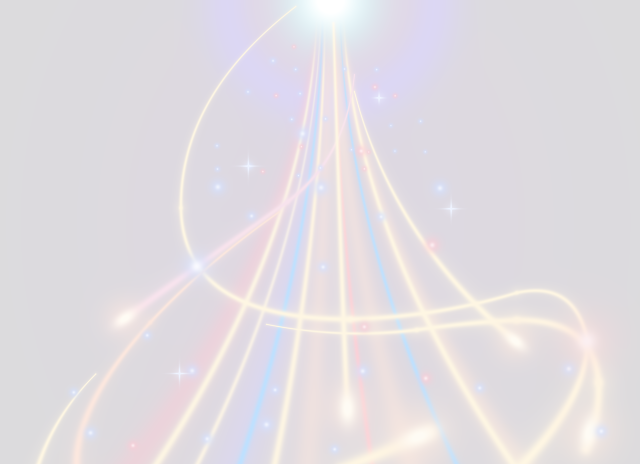
This background is drawn by a Shadertoy shader. Its source:

```glsl
// Pale festive light: a halo at the top spills a fan of tinted rays,
// crossed by looping ribbons with comet heads and scattered sparkles.
// Rays are power curves, ribbons are Bezier arcs, dots are cellular noise.
const vec3 GREY = vec3(.862, .86, .864), LILAC = vec3(.868, .847, .886);
const vec3 CREAM = vec3(.995, .965, .89), PEACH = vec3(.985, .905, .87);
const vec3 PINK = vec3(.98, .8, .84), BLUE = vec3(.74, .88, 1);
const vec3 VIOLET = vec3(.86, .84, .975), MAUVE = vec3(.89, .83, .89);
const vec3 CYAN = vec3(.86, .97, .985), ROSE = vec3(.97, .89, .93);
const vec3 ICE = vec3(.83, .88, 1), WHITE = vec3(1);
const vec2 SOURCE = vec2(.711, 1);  // heart of the halo
const float RAY_BEND = 1.9;         // how sharply the rays flare
const float RIBBON_GLOW = .2;       // strength of the ribbon haze
// Rays: start x, spread at the bottom, width, tint index
const vec4 RAYS[12] = vec4[12](
    vec4(.683, -.395, .034, 1), vec4(.682, -.345, .009, 0), vec4(.69, -.265, .006, 0),
    vec4(.694, -.19, .048, 3), vec4(.694, -.178, .007, 2), vec4(.699, -.108, .009, 0),
    vec4(.706, -.045, .028, 4), vec4(.72, .08, .006, 1), vec4(.722, .16, .028, 4),
    vec4(.731, .25, .006, 2), vec4(.738, .38, .026, 4), vec4(.738, .365, .009, 0));
const vec3 RAY_TINTS[5] = vec3[5](CREAM, PINK, BLUE, VIOLET, PEACH);
// Comet heads: centre, heading, length
const vec4 HEADS[5] = vec4[5](vec4(.269, .314, .62, .03), vec4(1.108, .265, -.68, .03),
    vec4(.9, .059, .37, .045), vec4(1.267, .068, 1.32, .042), vec4(.747, .12, 1.6, .04));
// Crossed stars: centre, arm length
const vec3 STARS[4] = vec3[4](vec3(.534, .642, .02), vec3(.97, .55, .02),
    vec3(.386, .195, .02), vec3(.815, .789, .011));

vec3 col, penTint;
vec2 p, pen;
float penWidth;

float bell(float d, float width) { return exp(-d * d / (width * width)); }
void glaze(vec3 tint, float amount) { col = mix(col, tint, clamp(amount, 0., 1.)); }
vec2 hash2(vec2 v) {
    vec3 q = fract(v.xyx * vec3(.1031, .103, .0973));
    q += dot(q, q.yzx + 33.33);
    return fract((q.xx + q.yz) * q.zy);
}
void moveTo(float x, float y, float width, vec3 tint) {
    pen = vec2(x, y); penWidth = width; penTint = tint;
}
// Soft Bezier ribbon from the pen, bent by b, ending at c
void curveTo(float bx, float by, float cx, float cy, float width) {
    vec2 b = vec2(bx, by), c = vec2(cx, cy), u = 2. * (b - pen), v = pen - 2. * b + c;
    float t = 0., best = 1e5;
    for (int i = 0; i <= 8; i++) {
        float s = float(i) / 8., d = length(pen + s * (u + s * v) - p);
        if (d < best) { best = d; t = s; }
    }
    for (int i = 0; i < 4; i++) {
        vec2 slope = u + 2. * t * v;
        t = clamp(t - dot(pen + t * (u + t * v) - p, slope) / dot(slope, slope), 0., 1.);
    }
    float d = length(pen + t * (u + t * v) - p);
    float w = max(mix(penWidth, width, t), .7 / iResolution.y);
    glaze(penTint, .8 * bell(d, w) + RIBBON_GLOW * bell(d, 3.5 * w));
    pen = c; penWidth = width;
}
// One glowing dot per cell, kept inside a cone under the halo
void sparkles(float cell, float top, float bottom) {
    vec2 id = floor(p / cell), r = hash2(id + 3.), k = hash2(id + 60.);
    vec2 centre = (id + .2 + .6 * r) * cell;
    float on = step(abs(centre.x - SOURCE.x), .68 - .62 * centre.y)
             * step(.42, k.x) * step(bottom, centre.y) * step(centre.y, top);
    float d = length(p - centre), size = cell * mix(.05, .085, r.y);
    glaze(k.y > .78 ? PINK : ICE, on * .75 * bell(d, size * 1.6));
    glaze(WHITE, on * .6 * bell(d, size * .5));
}
void drawRibbons() {
    moveTo(.636, .986, .001, CREAM);  // large loop
    curveTo(.387, .794, .389, .552, .004); curveTo(.394, .312, .753, .312, .007);
    curveTo(.941, .317, 1.111, .369, .004); curveTo(1.237, .396, 1.263, .265, .006);
    curveTo(1.262, .14, 1.115, -.01, .014);
    moveTo(.573, .301, .001, CREAM);  // inner loop
    curveTo(.735, .269, .896, .289, .005); curveTo(1.004, .305, 1.111, .31, .008);
    curveTo(1.276, .312, 1.287, .176, .01); curveTo(1.29, .104, 1.26, .032, .012);
    moveTo(.26, .308, .01, ROSE);     // left streamers
    curveTo(.43, .43, .618, .565, .005); curveTo(.744, .66, .762, .839, .001);
    moveTo(.165, -.01, .011, PEACH);
    curveTo(.158, .122, .323, .305, .004); curveTo(.439, .43, .6, .543, .002);
    moveTo(.08, -.01, .006, CREAM); curveTo(.116, .104, .206, .194, .001);
    moveTo(.762, .803, .001, CREAM); curveTo(.842, .489, 1.108, .265, .009);  // comet tails
    moveTo(.735, -.01, .014, CREAM); curveTo(.84, .03, .923, .068, .017);
    moveTo(.717, .95, .003, CREAM); curveTo(.73, .5, .747, .11, .008);
}
void mainImage(out vec4 fragColor, in vec2 fragCoord) {
    p = fragCoord / iResolution.xy * vec2(1.376, 1);
    col = mix(GREY, LILAC, bell(length((p - vec2(.7, .52)) * vec2(1, .8)), .55));
    float r = length(p - SOURCE), depth = clamp(1. - p.y, .001, 1.);
    glaze(VIOLET, .85 * bell(r - .215, .065));  // halo rings
    glaze(MAUVE, .7 * bell(r - .145, .05));
    glaze(CYAN, 1.1 * bell(r, .105));
    for (int i = 0; i < 12; i++) {  // fan of rays
        vec4 ray = RAYS[i];
        float slope = ray.y * RAY_BEND * pow(depth, RAY_BEND - 1.);
        float d = (p.x - ray.x - ray.y * pow(depth, RAY_BEND)) / sqrt(1. + slope * slope);
        float w = max(ray.z * mix(.18, 1., depth), .8 / iResolution.y);
        float strength = mix(.8, .42, smoothstep(.01, .03, ray.z)) * smoothstep(.02, .2, depth);
        glaze(RAY_TINTS[int(ray.w)], strength * (bell(d, w) + .2 * bell(d, 2.5 * w)));
    }
    drawRibbons();
    for (int i = 0; i < 5; i++) {  // comet heads
        vec4 h = HEADS[i];
        vec2 dir = vec2(cos(h.z), sin(h.z)), q = p - h.xy;
        glaze(PEACH, .55 * bell(length(q), 1.5 * h.w));
        q = vec2(dot(q, dir), 2. * dot(q, vec2(-dir.y, dir.x)));
        glaze(mix(CREAM, WHITE, .6), 1.1 * bell(length(q), .85 * h.w));
    }
    sparkles(.125, .72, 0.);
    sparkles(.055, .9, .62);
    for (int i = 0; i < 4; i++) {  // crossed stars
        vec2 q = abs(p - STARS[i].xy), across = q / .0018, along = q / STARS[i].z;
        float arms = exp(-dot(across.x, across.x) - along.y * along.y)
                   + exp(-dot(across.y, across.y) - along.x * along.x);
        glaze(mix(ICE, WHITE, .6), .8 * arms + .4 * bell(length(q), .012));
    }
    float left = length(p - vec2(.423, .426)), right = length(p - vec2(1.262, .265));
    glaze(ICE, .7 * bell(left, .03));  // flares and halo core
    glaze(WHITE, .8 * bell(left, .012) + 1.3 * bell(r, .055));
    glaze(mix(PINK, PEACH, .5), .5 * bell(right, .07));
    glaze(mix(ROSE, WHITE, .5), .8 * bell(right, .02));
    fragColor = vec4(col, 1);
}
```
